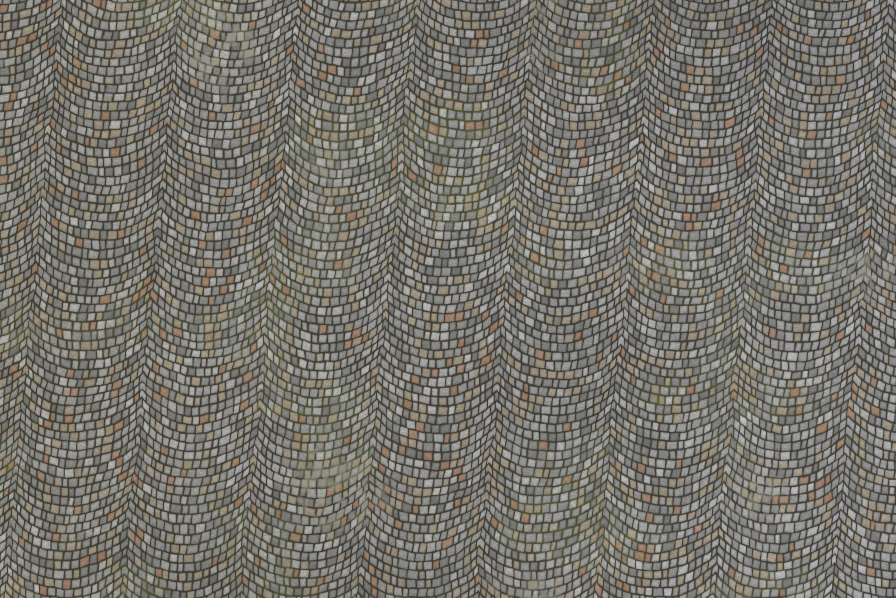
This texture is drawn by a WebGL 2 fragment shader. Its source:

```glsl
#version 300 es
precision highp float;

uniform vec2 u_resolution;
out vec4 outColor;

// Lengths are in canvas heights.
const float ARC_WIDTH = 0.198;    // one bow of the paving
const float ARC_RADIUS = 0.138;
const float ARC_CENTRE = 0.747;   // lowest point of the middle bow
const float LEAN = 0.10;          // sideways drift of the bows with height
const float ROW_PITCH = 0.0153;
const float STONE_LENGTH = 0.0143;
const float JOINT = 0.0010;       // half of the gap between stones
const float CORNER = 0.0022;
const float JOINT_JITTER = 0.42;
const float TILT = 0.22;
const float WARP = 0.008;
const float WARM_SHARE = 0.17;
const float RUST_SHARE = 0.05;

const vec3 STONE_DARK = vec3(0.43, 0.43, 0.42);
const vec3 STONE_LIGHT = vec3(0.69, 0.69, 0.685);
const vec3 STONE_WARM = vec3(0.60, 0.55, 0.47);
const vec3 STONE_RUST = vec3(0.60, 0.46, 0.36);
const vec3 SOIL = vec3(0.25, 0.24, 0.21);
const vec3 MOSS = vec3(0.33, 0.35, 0.20);
const vec3 SAND = vec3(0.60, 0.59, 0.52);

float hash(vec2 p) {
    return fract(sin(dot(p, vec2(127.1, 311.7))) * 43758.5453);
}

float noise(vec2 p) {
    vec2 i = floor(p), f = fract(p);
    f = f * f * (3.0 - 2.0 * f);
    return mix(mix(hash(i), hash(i + vec2(1, 0)), f.x),
               mix(hash(i + vec2(0, 1)), hash(i + vec2(1, 1)), f.x), f.y);
}

float roundedBox(vec2 p, vec2 halfSize, float radius) {
    vec2 d = abs(p) - halfSize + radius;
    return length(max(d, 0.0)) + min(max(d.x, d.y), 0.0) - radius;
}

mat2 rotation(float a) {
    return mat2(cos(a), sin(a), -sin(a), cos(a));
}

float jointAt(float index, float row) {
    return index + JOINT_JITTER * hash(vec2(index, row));
}

void main() {
    vec2 p = gl_FragCoord.xy / u_resolution.y;
    float pixel = 1.0 / u_resolution.y;

    // Hand-laid unevenness
    vec2 q = p + WARP * (vec2(noise(p * 13.0), noise(p * 13.0 + 40.0)) - 0.5);
    q += 0.3 * WARP * (vec2(noise(p * 55.0), noise(p * 55.0 + 70.0)) - 0.5);

    // Hanging bows side by side, stacked into rows
    float x = (q.x - ARC_CENTRE - LEAN * (q.y - 0.5)) / ARC_WIDTH + 0.5;
    float bow = floor(x);
    float dx = (x - bow - 0.5) * ARC_WIDTH;
    float depth = sqrt(ARC_RADIUS * ARC_RADIUS - dx * dx);
    float slope = depth / ARC_RADIUS;
    float level = (q.y - ARC_RADIUS + depth) / ROW_PITCH;
    float row = floor(level);

    // Stones along each row, with uneven joints
    float arcLength = 2.0 * ARC_RADIUS * asin(0.5 * ARC_WIDTH / ARC_RADIUS);
    float along = bow * arcLength + ARC_RADIUS * asin(dx / ARC_RADIUS);
    float t = along / STONE_LENGTH + 7.0 * hash(vec2(row, 3.7));
    float index = floor(t);
    if (t < jointAt(index, row)) index -= 1.0;
    float start = jointAt(index, row);
    float end = jointAt(index + 1.0, row);
    vec2 id = vec2(index, row);

    vec2 cell = vec2((end - start) * STONE_LENGTH, ROW_PITCH * slope);
    vec2 local = vec2((t - 0.5 * (start + end)) * STONE_LENGTH,
                      (level - row - 0.5) * cell.y);
    local = rotation(TILT * (hash(id + 17.3) - 0.5)) * local;
    float gap = JOINT * (0.7 + 0.8 * hash(id + 5.1));
    float d = roundedBox(local, 0.5 * cell - gap, CORNER);
    float stoneMask = smoothstep(0.7 * pixel, -0.7 * pixel, d);

    // Stone colours
    float tone = 0.5 * (hash(id + 29.4) + hash(id + 61.8));
    vec3 stone = mix(STONE_DARK, STONE_LIGHT, tone);
    float kind = hash(id + 83.6);
    if (kind < RUST_SHARE) stone = mix(stone, STONE_RUST, 0.75);
    else if (kind < RUST_SHARE + WARM_SHARE) stone = mix(stone, STONE_WARM, 0.75);
    stone *= 1.0 + 0.16 * (noise(p * 420.0) - 0.5);
    stone *= 0.88 + 0.14 * smoothstep(0.0, -0.0035, d);
    stone *= 1.0 + 5.0 * local.y;

    // Joints with soil and moss
    float mossiness = smoothstep(0.5, 0.85, noise(p * 9.0 + 11.0));
    vec3 joint = mix(SOIL, MOSS, mossiness * noise(p * 70.0));
    vec3 color = mix(joint, stone, stoneMask);

    // Sandy worn patches, cooler and paler towards the right
    float patches = smoothstep(0.70, 0.92, noise(p * 5.5 + 23.0));
    color = mix(color, SAND, 0.55 * patches * smoothstep(0.35, 0.8, noise(p * 110.0)));
    color *= mix(vec3(0.98, 0.975, 0.95), vec3(1.0, 1.0, 1.015), p.x / 1.5);
    color *= 0.95 + 0.1 * noise(p * 3.0 + 5.0);

    outColor = vec4(color, 1.0);
}
```
